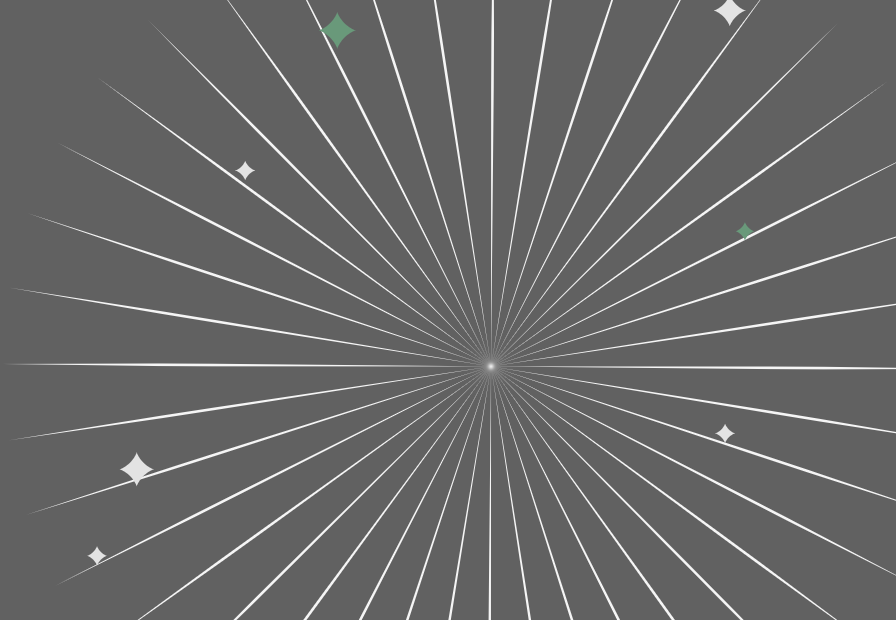
Reproduce this background procedurally as a WebGL 2 fragment shader.

```glsl
#version 300 es
precision highp float;
// Thin white rays bursting from a glowing point on gray, with scattered four-point sparkles.

uniform vec2 u_resolution;
out vec4 outColor;

const float TAU = 6.2831853;
const float RAY_COUNT = 40.0;

// Signed distance to a sparkle whose sides are four concave arcs.
float sparkleDistance(vec2 p, float size) {
    vec2 q = abs(p) / size;
    float arcs = 1.838 - length(q - 1.7);
    return size * max(arcs, (q.x + q.y - 1.0) * 0.707);
}

// Share of one pixel covered by a stroke, also for strokes thinner than a pixel.
float strokeCoverage(float dist, float halfWidth, float pixel) {
    float overlap = min(dist + 0.5 * pixel, halfWidth) - max(dist - 0.5 * pixel, -halfWidth);
    return clamp(overlap / pixel, 0.0, 1.0);
}

// Evenly spaced rays, narrow at the hub and pointed at the tips.
float rayBurst(vec2 p, float pixel) {
    float radius = length(p);
    float spacing = TAU / RAY_COUNT;
    float angle = atan(p.y, p.x) + 0.005;
    float offset = (fract(angle / spacing + 0.5) - 0.5) * spacing;
    float taper = min(min(radius / 0.45, (0.787 - radius) / 0.25), 1.0);
    return strokeCoverage(radius * sin(offset), 0.0021 * max(taper, 0.0), pixel);
}

void main() {
    float pixel = 1.0 / u_resolution.y;
    vec2 uv = gl_FragCoord.xy * pixel;
    vec2 fromHub = uv - vec2(0.792, 0.409);
    float radius = length(fromHub);

    // Background and rays
    vec3 color = mix(vec3(0.38), vec3(0.96), rayBurst(fromHub, pixel));

    // Hub: soft halo around a small bright core
    float glow = 0.4 * exp(-radius / 0.011) + 0.55 * exp(-pow(radius / 0.0055, 2.0));
    color = mix(color, vec3(0.96), min(glow, 1.0));

    // Sparkles: center, size, green tint
    vec4 sparkles[7] = vec4[7](
        vec4(0.544, 0.951, 0.029, 1.0),
        vec4(1.177, 0.983, 0.025, 0.0),
        vec4(0.3955, 0.725, 0.0155, 0.0),
        vec4(1.2015, 0.627, 0.0145, 1.0),
        vec4(1.1695, 0.301, 0.0155, 0.0),
        vec4(0.2205, 0.243, 0.027, 0.0),
        vec4(0.1565, 0.1035, 0.0155, 0.0));
    for (int i = 0; i < 7; i++) {
        vec4 s = sparkles[i];
        float edge = sparkleDistance(uv - s.xy, s.z);
        vec3 tint = mix(vec3(0.89), vec3(0.41, 0.6, 0.48), s.w);
        color = mix(color, tint, clamp(0.5 - edge / pixel, 0.0, 1.0));
    }

    outColor = vec4(color, 1.0);
}
```
